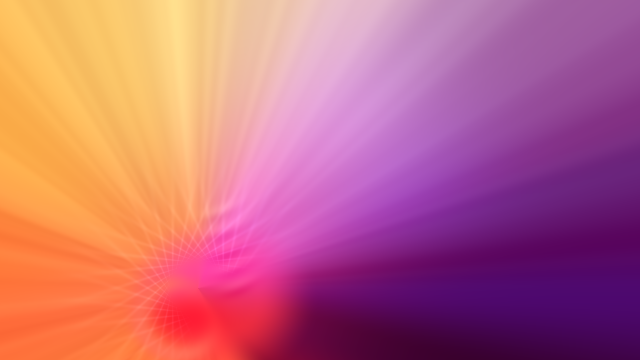
This background is drawn by a Shadertoy shader. Its source:

```glsl
// Soft rays of amber, lilac and deep violet fanning out from a glowing red swirl.

const vec2 FOCUS = vec2(0.55, 0.20);

float hash(float n) {
    n = fract(n * 0.1031);
    n *= n + 33.33;
    return fract(n * (n + n));
}

// Smooth noise around the circle, repeating after the given number of cells.
float ringNoise(float degrees360, float cells) {
    float x = degrees360 / 360.0 * cells;
    float i = floor(x), f = fract(x);
    f = f * f * (3.0 - 2.0 * f);
    return mix(hash(mod(i, cells) + cells), hash(mod(i + 1.0, cells) + cells), f) - 0.5;
}

// Moves the colour towards the next stop between two angles.
void stop(inout vec3 c, float angle, float from, float to, vec3 next) {
    c = mix(c, next, smoothstep(from, to, angle));
}

// Colour of the far field for each direction, from -70 to 290 degrees.
vec3 skyByAngle(float a) {
    vec3 c = vec3(1.0, 0.34, 0.24);
    stop(c, a, -70.0, -45.0, vec3(0.48, 0.03, 0.16));
    stop(c, a, -45.0, -20.0, vec3(0.21, 0.00, 0.17));
    stop(c, a, -16.0, -1.0, vec3(0.30, 0.03, 0.43));
    stop(c, a, -1.0, 7.0, vec3(0.36, 0.04, 0.38));
    stop(c, a, 6.0, 15.0, vec3(0.42, 0.15, 0.49));
    stop(c, a, 15.0, 22.0, vec3(0.50, 0.17, 0.50));
    stop(c, a, 22.0, 29.0, vec3(0.56, 0.26, 0.56));
    stop(c, a, 29.0, 37.0, vec3(0.62, 0.36, 0.62));
    stop(c, a, 37.0, 47.0, vec3(0.72, 0.52, 0.71));
    stop(c, a, 47.0, 61.0, vec3(0.88, 0.72, 0.75));
    stop(c, a, 61.0, 76.0, vec3(0.94, 0.80, 0.66));
    stop(c, a, 76.0, 92.0, vec3(0.98, 0.83, 0.52));
    stop(c, a, 92.0, 112.0, vec3(1.00, 0.81, 0.43));
    stop(c, a, 112.0, 141.0, vec3(1.00, 0.70, 0.30));
    stop(c, a, 141.0, 170.0, vec3(1.00, 0.48, 0.22));
    stop(c, a, 170.0, 190.0, vec3(1.00, 0.42, 0.22));
    stop(c, a, 190.0, 215.0, vec3(1.00, 0.49, 0.24));
    stop(c, a, 215.0, 290.0, vec3(1.00, 0.34, 0.24));
    return c;
}

// Thin straight lines tangent to a small circle around the focus.
float tangentFan(float angle, float r, float side) {
    float bend = acos(min(0.07 / max(r, 0.001), 1.0));
    return pow(0.5 + 0.5 * cos(30.0 * (angle + side * bend)), 6.0);
}

void mainImage(out vec4 fragColor, in vec2 fragCoord) {
    vec2 p = fragCoord / iResolution.y;
    vec2 d = p - FOCUS;
    float r = length(d);
    float angle = atan(d.y, d.x);
    float a = degrees(angle);
    if (a < -70.0) a += 360.0;
    vec3 c = skyByAngle(a);

    // Violet body of the right-hand beams, strongest at middle distance
    float rightFan = smoothstep(3.0, 25.0, a) * smoothstep(78.0, 45.0, a);
    float middle = exp(-pow((r - 0.58) / 0.34, 2.0));
    vec3 violet = mix(vec3(0.54, 0.19, 0.72), vec3(0.88, 0.64, 0.92), smoothstep(16.0, 52.0, a));
    c = mix(c, violet, 0.8 * rightFan * middle);

    // Crimson, pink and orange glows close to the focus
    float lowFan = smoothstep(-60.0, -20.0, a) * smoothstep(25.0, 5.0, a);
    c = mix(c, vec3(0.66, 0.06, 0.36), 0.8 * lowFan * exp(-pow(r / 0.42, 2.0)));
    float pinkFan = smoothstep(-8.0, 24.0, a) * smoothstep(105.0, 60.0, a);
    c = mix(c, vec3(1.0, 0.36, 0.78), 0.95 * pinkFan * exp(-pow(r / 0.44, 2.0)));
    float amberFan = smoothstep(60.0, 100.0, a) * smoothstep(240.0, 180.0, a);
    c = mix(c, vec3(1.0, 0.49, 0.34), 0.9 * amberFan * exp(-pow(r / 0.35, 2.0)));

    // Broad and fine streaks
    float streak = ringNoise(a + 70.0, 48.0) + 0.6 * ringNoise(a + 70.0, 96.0);
    streak += 0.4 * ringNoise(a + 70.0, 190.0);
    float streakFade = smoothstep(0.06, 0.3, r) * smoothstep(-5.0, 12.0, a);
    c += streak * streakFade * vec3(0.05, 0.08, 0.06);

    // Red lobe, turning magenta towards its top
    float lobe = smoothstep(0.28, 0.10, length((p - vec2(0.61, 0.17)) * vec2(1.0, 1.15)));
    vec3 lobeColor = mix(vec3(1.0, 0.20, 0.25), vec3(1.0, 0.24, 0.62), smoothstep(0.09, 0.26, p.y));
    c = mix(c, lobeColor, 0.85 * lobe);

    // Swirl: a red core with a sharp inner edge under a coral rim
    vec2 s = p - vec2(0.50, 0.115);
    float rim = exp(-pow((length(s * vec2(0.9, 1.0)) - 0.10) / 0.026, 2.0));
    rim *= smoothstep(0.13, -0.03, s.x + 0.4 * s.y);
    vec2 core = (s - vec2(0.03, 0.0)) / vec2(0.10, 0.055);
    c = mix(c, vec3(1.0, 0.10, 0.20), 0.9 * exp(-dot(core, core)));
    c = mix(c, vec3(1.0, 0.46, 0.37), 0.75 * rim);

    // Feathered ridges above the swirl, each bright on top and dark beneath
    for (float i = 0.0; i < 5.0; i++) {
        vec2 q = p - vec2(0.66 - 0.012 * i, 0.20 + 0.052 * i);
        q.y -= 0.35 * q.x + 2.0 * q.x * q.x;
        float ridge = q.y / 0.014 * exp(-pow(q.x / 0.05, 2.0) - pow(q.y / 0.018, 2.0));
        c += ridge * vec3(0.04, 0.10, 0.06);
    }

    // Crossing fan of faint filaments
    float web = tangentFan(angle, r, 1.0) + tangentFan(angle, r, -1.0);
    float webFade = smoothstep(0.07, 0.12, r) * exp(-pow(r / 0.25, 2.0));
    webFade *= smoothstep(15.0, 50.0, a) * smoothstep(270.0, 220.0, a);
    c += (web - 0.4) * webFade * vec3(0.03, 0.07, 0.08);

    fragColor = vec4(clamp(c, 0.0, 1.0), 1.0);
}
```
